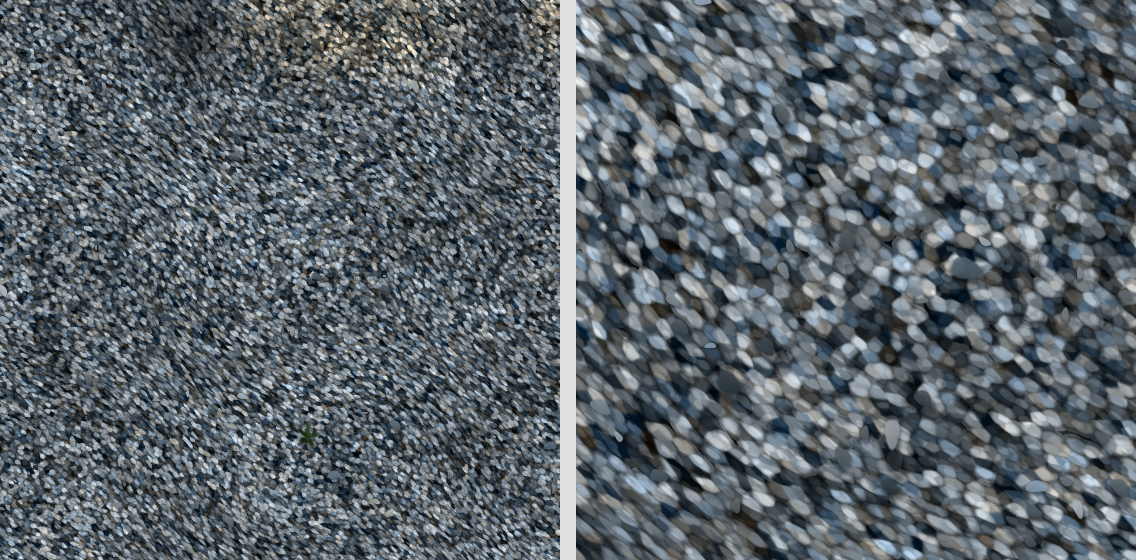
Left: the whole. Right: its middle third, enlarged.
Reproduce this texture procedurally as a Shadertoy shader.

```glsl
// Coarse blue-grey gravel: slanted soft grains, scattered pebbles, a warm lit patch and a tiny sprig.

const vec3 COOL_CAST = vec3(-0.036, 0.004, 0.034);
const vec3 BLUE_SHIFT = vec3(-0.075, -0.005, 0.070);
const vec3 SUN_TINT = vec3(1.32, 1.17, 1.00);
const vec3 LEAF_GREEN = vec3(0.13, 0.20, 0.07);
const float GRAIN_ANGLE = -0.70;

vec3 hash3(vec2 cell, float seed) {
    vec3 h = fract(vec3(cell.xyx) * vec3(0.1031, 0.1030, 0.0973) + seed * 0.137);
    h += dot(h, h.yxz + 33.33);
    return fract((h.xxy + h.yzz) * h.zyx);
}

// Coordinates measured along and across the given direction.
vec2 turn(vec2 p, float angle) {
    float c = cos(angle), s = sin(angle);
    return vec2(c * p.x + s * p.y, c * p.y - s * p.x);
}

// Stone colour from random lightness and a tan-to-blue tint.
vec3 stoneColor(float lightness, float tintRandom) {
    float tint = 2.0 * tintRandom - 1.0;
    return lightness + COOL_CAST + BLUE_SHIFT * tint * abs(tint);
}

// Broad irregular patches from layered sines, about -1 to 1.
float patches(vec2 p, float frequency) {
    float sum = 0.0, amplitude = 0.5;
    for (int i = 0; i < 4; i++) {
        p = turn(p, 1.1) + 0.37;
        vec2 q = p * frequency;
        sum += amplitude * sin(q.x + 1.4 * sin(q.y * 0.8)) * cos(q.y + sin(q.x * 0.7));
        frequency *= 1.9;
        amplitude *= 0.62;
    }
    return sum;
}

// Soft cellular grains: neighbours blend, and the gaps between them darken.
vec3 grains(vec2 p, vec2 density, float seed) {
    vec2 q = turn(p, GRAIN_ANGLE) * density;
    vec2 base = floor(q);
    vec3 colorSum = vec3(0.0);
    float weightSum = 0.0, nearest = 9.0;
    for (int y = -1; y <= 1; y++) {
        for (int x = -1; x <= 1; x++) {
            vec2 cell = base + vec2(x, y);
            vec3 place = hash3(cell, seed);
            vec3 look = hash3(cell, seed + 3.7);
            vec2 d = turn(q - cell - place.xy, 0.9 * (place.z - 0.5));
            float dist = dot(d, d * vec2(0.85, 1.15));
            float weight = exp(-18.0 * dist);
            colorSum += weight * stoneColor(mix(0.01, 0.87, look.x), look.y);
            weightSum += weight;
            nearest = min(nearest, dist);
        }
    }
    float gap = smoothstep(0.14, 0.5, nearest);
    return colorSum / max(weightSum, 1e-6) * (1.0 - 0.55 * gap);
}

// Larger sparse pebbles with a shaded lower rim, laid over the ground.
vec3 addPebbles(vec3 ground, vec2 p, float density, float share, float seed) {
    vec2 q = p * density;
    vec2 base = floor(q);
    for (int y = -1; y <= 1; y++) {
        for (int x = -1; x <= 1; x++) {
            vec2 cell = base + vec2(x, y);
            vec3 place = hash3(cell, seed);
            vec3 look = hash3(cell, seed + 5.3);
            float present = step(place.z, share);
            vec2 offset = q - cell - 0.2 - 0.6 * place.xy;
            float radius = mix(0.22, 0.44, look.z * look.z);
            vec2 d = turn(offset, GRAIN_ANGLE + 1.8 * (look.y - 0.5));
            d.y *= mix(1.3, 2.1, look.x);
            float wobble = 0.10 * sin(3.0 * atan(d.y, d.x) + 6.3 * look.z);
            float edge = length(d) / radius + wobble;
            float shadow = smoothstep(1.5, 0.8, edge + 1.2 * offset.y);
            ground *= 1.0 - 0.35 * present * shadow;
            float lightness = mix(0.20, 0.66, look.x) + 0.16 * offset.y;
            vec3 stone = stoneColor(lightness, mix(look.y, 0.8, 0.35));
            ground = mix(ground, stone, 0.9 * present * smoothstep(1.12, 0.82, edge));
        }
    }
    return ground;
}

float softEllipse(vec2 p, vec2 center, vec2 radii) {
    return smoothstep(1.3, 0.3, length((p - center) / radii));
}

// A few narrow leaves fanned around one point.
vec3 addSprig(vec3 ground, vec2 p, vec2 center) {
    for (int i = 0; i < 5; i++) {
        float angle = 2.5 + 1.35 * float(i);
        vec2 d = turn(p - center, angle);
        float leaf = softEllipse(d, vec2(0.010, 0.0), vec2(0.013, 0.0045));
        ground = mix(ground, LEAF_GREEN * (0.45 + 0.2 * float(i)), 0.85 * leaf);
    }
    return ground;
}

void mainImage(out vec4 fragColor, in vec2 fragCoord) {
    vec2 p = fragCoord / iResolution.y;

    // Gentle bending varies the slant of the grains.
    vec2 bent = p + 0.012 * sin(vec2(17.0, 13.0) * p.yx + vec2(0.5, 2.0));
    vec3 color = mix(grains(bent, vec2(88.0, 150.0), 1.0),
                     grains(bent, vec2(135.0, 235.0), 8.0), 0.30);
    color = addPebbles(color, p, 62.0, 0.10, 15.0);
    color = addPebbles(color, p, 36.0, 0.045, 27.0);

    // Uneven ground tone, with two dusky hollows along the top.
    float tone = 1.0 + 0.15 * patches(p, 9.0) + 0.13 * patches(p + 3.0, 33.0);
    tone -= 0.30 * softEllipse(p, vec2(0.34, 0.94), vec2(0.10, 0.11));
    tone -= 0.28 * softEllipse(p, vec2(0.88, 0.93), vec2(0.08, 0.10));
    color *= tone;

    // Warm light on the upper right.
    float sun = softEllipse(p, vec2(0.64, 0.96), vec2(0.24, 0.12));
    sun = max(sun, softEllipse(p, vec2(1.0, 0.97), vec2(0.07, 0.10)));
    color *= mix(vec3(1.0), SUN_TINT, sun * (0.8 + 0.4 * patches(p, 24.0)));

    color = addSprig(color, p, vec2(0.55, 0.22));
    fragColor = vec4(clamp(color, 0.0, 1.0), 1.0);
}
```
